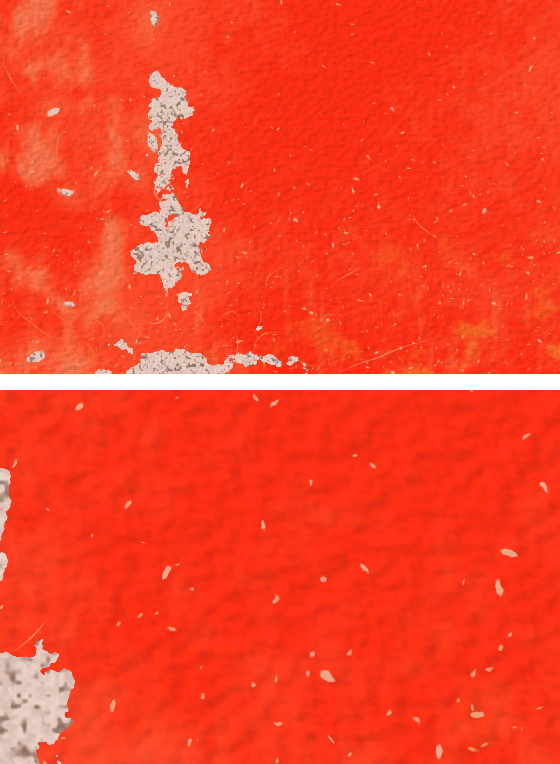
Top: the whole. Bottom: its middle third, enlarged.
Write a Shadertoy shader that draws this texture.

```glsl
// Weathered red paint on a plaster wall: mottled and embossed paint, bleached
// blotches on the left, peeled patches of bare concrete, and chips and scratches
// that thicken towards the floor. Built from value noise and hashed cells.

const vec3 DEEP_RED   = vec3(0.975, 0.180, 0.080);
const vec3 LIGHT_RED  = vec3(0.985, 0.275, 0.155);
const vec3 BLEACHED   = vec3(0.965, 0.400, 0.235);
const vec3 FADED      = vec3(0.930, 0.510, 0.360);
const vec3 OCHRE      = vec3(0.920, 0.520, 0.180);
const vec3 CONCRETE   = vec3(0.890, 0.780, 0.735);
const vec3 DARK_GRIT  = vec3(0.600, 0.480, 0.430);
const vec3 BARE_CHIP  = vec3(0.930, 0.700, 0.580);
const float EVERYWHERE = 9.0;

float hash(vec2 p) {
    vec3 q = fract(p.xyx * 0.1031);
    q += dot(q, q.yzx + 33.33);
    return fract((q.x + q.y) * q.z);
}

float noise(vec2 p) {
    vec2 i = floor(p), f = fract(p);
    f = f * f * (3.0 - 2.0 * f);
    return mix(mix(hash(i), hash(i + vec2(1, 0)), f.x),
               mix(hash(i + vec2(0, 1)), hash(i + vec2(1, 1)), f.x), f.y);
}

float fbm(vec2 p) {
    float sum = 0.0, amp = 0.5;
    for (int i = 0; i < 5; i++) {
        sum += amp * noise(p);
        p = mat2(1.6, 1.2, -1.2, 1.6) * p + 7.3;
        amp *= 0.5;
    }
    return sum / 0.97;
}

// Ragged elliptical patch of missing paint.
float peel(vec2 p, vec2 center, vec2 radius, float rough, float soft) {
    float d = length((p - center) / radius) - 1.0;
    d += (fbm(p * 24.0 + center * 9.0) - 0.5) * rough;
    return 1.0 - smoothstep(-soft, soft, d * min(radius.x, radius.y));
}

// Scattered bent ellipses; density runs from top (x) to bottom (y), left of reach.
float flecks(vec2 p, float cells, vec2 density, vec2 size, float bend, float reach, float soft) {
    float cover = 0.0;
    vec2 base = floor(p * cells);
    for (int y = -1; y <= 1; y++)
    for (int x = -1; x <= 1; x++) {
        vec2 id = base + vec2(x, y);
        vec2 seed = id + cells * 3.7 + 50.0;
        vec2 center = (id + vec2(hash(seed), hash(seed + 17.3))) / cells;
        float low = clamp(1.0 - center.y, 0.0, 1.0);
        if (center.x > reach || hash(seed + 31.7) > mix(density.x, density.y, low * low)) continue;
        float angle = 6.2832 * hash(seed + 43.1);
        vec2 axis = vec2(cos(angle), sin(angle));
        vec2 q = mat2(axis.x, -axis.y, axis.y, axis.x) * (p - center);
        q.y += bend * q.x * q.x * (hash(seed + 59.9) - 0.5);
        vec2 r = size * mix(0.35, 1.0, hash(seed + 71.3));
        float d = (length(q / r) - 1.0) * r.y;
        cover = max(cover, 1.0 - smoothstep(-soft, soft, d));
    }
    return cover;
}

vec3 paintColor(vec2 p, float low) {
    float tone = fbm(p * 2.3 + 4.0) + 0.35 * (fbm(p * 38.0) - 0.5);
    vec3 color = mix(DEEP_RED, LIGHT_RED, smoothstep(0.36, 0.74, tone));
    float scuff = smoothstep(0.52, 0.8, fbm(p * vec2(34.0, 6.0))) * low;
    return mix(color, BLEACHED, 0.55 * scuff);
}

vec3 concreteColor(vec2 p) {
    float grit = noise(p * 190.0) * 0.6 + noise(p * 90.0 + 5.0) * 0.4;
    vec3 color = mix(DARK_GRIT, CONCRETE, smoothstep(0.18, 0.46, grit));
    return color + 0.10 * (noise(p * 240.0 + 9.0) - 0.5);
}

void mainImage(out vec4 fragColor, in vec2 fragCoord) {
    vec2 p = fragCoord / iResolution.y;
    float soft = 0.8 / iResolution.y;
    float low = smoothstep(0.55, 0.0, p.y);
    float left = 1.0 - smoothstep(0.28, 0.5, p.x);
    vec2 ragged = p + 0.022 * (vec2(fbm(p * 32.0), fbm(p * 32.0 + 40.0)) - 0.5);
    vec2 wavy = p + 0.05 * (vec2(noise(p * 9.0), noise(p * 9.0 + 20.0)) - 0.5);

    // Paint with bleached blotches and halos around the small peels.
    vec3 color = paintColor(p, low);
    float blotch = smoothstep(0.5, 0.76, fbm(wavy * vec2(10.0, 7.0) + 2.0)) * left;
    float halo = flecks(wavy, 7.0, vec2(0.12, 0.65), vec2(0.075, 0.045), 0.0, 0.42, 0.035);
    float bleach = max(blotch, 0.75 * halo);
    color = mix(color, mix(BLEACHED, FADED, bleach * bleach * 0.65), bleach * 0.85);

    // Ochre stains low on the right.
    float stain = smoothstep(0.52, 0.74, fbm(p * 16.0 + 11.0)) * low * smoothstep(0.4, 1.3, p.x);
    color = mix(color, OCHRE, 0.6 * stain);

    // Plaster relief lit from the upper left.
    vec2 weave = p * vec2(75.0, 95.0);
    color *= 1.0 + 0.24 * (fbm(weave + vec2(0.5, -0.5)) - fbm(weave));

    // Chips and scratches.
    float chips = flecks(ragged, 24.0, vec2(0.05, 0.40), vec2(0.007, 0.0035), 0.0, EVERYWHERE, soft);
    chips = max(chips, 0.85 * flecks(ragged, 55.0, vec2(0.02, 0.32), vec2(0.0035, 0.002), 0.0, EVERYWHERE, soft));
    float scratches = flecks(wavy, 9.0, vec2(0.05, 0.50), vec2(0.032, 0.0018), 40.0, EVERYWHERE, soft);
    scratches = max(scratches, flecks(wavy, 3.0, vec2(0.15, 0.5), vec2(0.09, 0.002), 14.0, EVERYWHERE, soft));
    float ochreChip = low * smoothstep(0.45, 0.65, noise(p * 14.0));
    color = mix(color, mix(BARE_CHIP, OCHRE, ochreChip), max(chips * 0.9, scratches * 0.65));

    // Bare concrete: two tall patches, a crumbling foot and small peels.
    float bare = peel(p, vec2(0.447, 0.675), vec2(0.045, 0.145), 2.4, soft);
    bare = max(bare, peel(p, vec2(0.460, 0.345), vec2(0.070, 0.105), 2.8, soft));
    bare = max(bare, peel(p, vec2(0.480, 0.010), vec2(0.180, 0.060), 3.6, soft));
    bare = max(bare, flecks(ragged, 7.0, vec2(0.12, 0.65), vec2(0.030, 0.014), 0.0, 0.42, soft));
    color = mix(color, concreteColor(p), bare);

    fragColor = vec4(clamp(color, 0.0, 1.0), 1.0);
}
```
